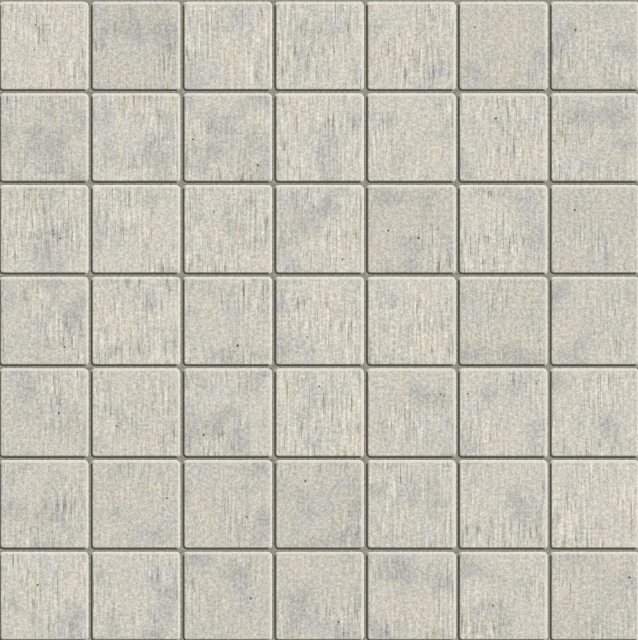
This texture is drawn by a Shadertoy shader. Its source:

```glsl
const vec2 TILE_COUNT = vec2(6.95, 6.98);
const vec2 GRID_SHIFT = vec2(0.023, 0.025);
const vec2 HALF_SIZE = vec2(0.488);
const float CORNER_RADIUS = 0.05;

const vec3 CONCRETE = vec3(0.80, 0.785, 0.74);
const vec3 COOL_STAIN = vec3(0.69, 0.695, 0.675);
const vec3 WARM_SPECK = vec3(0.90, 0.81, 0.62);
const vec3 HIGHLIGHT = vec3(0.92, 0.90, 0.86);
const vec3 SHADE = vec3(0.27, 0.26, 0.22);
const vec3 JOINT = vec3(0.58, 0.57, 0.53);

vec2 hash2(vec2 p) {
    vec3 q = fract(p.xyx * vec3(0.1031, 0.1030, 0.0973));
    q += dot(q, q.yzx + 33.33);
    return fract((q.xx + q.yz) * q.zy);
}

vec2 gradientAt(vec2 cell) {
    float angle = 6.2832 * hash2(cell).x;
    return vec2(cos(angle), sin(angle));
}

// Gradient noise, roughly -0.7 to 0.7
float gradientNoise(vec2 p) {
    vec2 i = floor(p), f = p - i;
    vec2 u = f * f * f * (f * (f * 6.0 - 15.0) + 10.0);
    vec2 e = vec2(1.0, 0.0);
    float bottom = mix(dot(gradientAt(i), f),
                       dot(gradientAt(i + e.xy), f - e.xy), u.x);
    float top = mix(dot(gradientAt(i + e.yx), f - e.yx),
                    dot(gradientAt(i + e.xx), f - e.xx), u.x);
    return mix(bottom, top, u.y);
}

float fbm(vec2 p) {
    float sum = 0.0, amplitude = 1.0;
    for (int i = 0; i < 4; i++) {
        sum += amplitude * gradientNoise(p);
        p = p * 2.03 + 17.3;
        amplitude *= 0.55;
    }
    return sum;
}

float roundedBox(vec2 p, vec2 halfSize, float radius) {
    vec2 q = abs(p) - halfSize + radius;
    return length(max(q, 0.0)) + min(max(q.x, q.y), 0.0) - radius;
}

// Direction from the tile towards its nearest edge
vec2 edgeDirection(vec2 p, vec2 halfSize, float radius) {
    vec2 q = abs(p) - halfSize + radius;
    vec2 axis = q.x > q.y ? vec2(1.0, 0.0) : vec2(0.0, 1.0);
    vec2 outward = max(q.x, q.y) > 0.0 ? normalize(max(q, 0.0)) : axis;
    return outward * sign(p);
}

// Small round holes scattered on a few tiles
float pits(vec2 p, vec2 id, float pixel) {
    float mask = 0.0;
    for (int i = 0; i < 3; i++) {
        vec2 seed = id + 31.7 * float(i + 1);
        vec2 center = (hash2(seed) - 0.5) * 0.8;
        vec2 trait = hash2(seed + 9.4);
        float radius = mix(0.006, 0.013, trait.x);
        float hole = 1.0 - smoothstep(-pixel, pixel, length(p - center) - radius);
        mask = max(mask, hole * step(0.72, trait.y));
    }
    return mask;
}

vec3 concrete(vec2 p, vec2 id, float pixel) {
    vec2 seed = hash2(id + 4.6);
    vec2 s = p + id * 7.31 + seed * 3.0;

    // Broad stains and tone of each tile
    float stain = smoothstep(0.0, 0.75, fbm(s * 2.2) + 0.35 * (seed.x - 0.35));
    vec3 color = mix(CONCRETE, COOL_STAIN, 0.65 * stain);
    color *= 0.985 + 0.045 * seed.y;
    color += vec3(0.02, 0.015, -0.01) * gradientNoise(s * 3.0 + 40.0);

    // Vertical brush streaks, stronger in places
    float brushed = smoothstep(-0.35, 0.4, gradientNoise(s * 1.8 + 70.0) + 0.4 * (seed.y - 0.5));
    float streak = gradientNoise(s * vec2(38.0, 2.5)) + 0.7 * gradientNoise(s * vec2(27.0, 7.0) + 11.0);
    color += 0.11 * mix(0.25, 1.0, brushed) * streak;
    float scratch = smoothstep(0.22, 0.5, gradientNoise(s * vec2(33.0, 4.0) + 53.0));
    color -= 0.13 * scratch * brushed;

    // Sandy grain and warm aggregate
    float grain = gradientNoise(s * 41.0) + 0.8 * gradientNoise(s * 23.0 + 5.0);
    color += 0.10 * grain;
    float speck = smoothstep(0.25, 0.5, gradientNoise(s * 19.0 + 90.0));
    float patchy = smoothstep(-0.15, 0.4, gradientNoise(s * 2.6 + 25.0));
    color = mix(color, WARM_SPECK, 0.6 * speck * patchy);
    return mix(color, SHADE, 0.75 * pits(p, id, pixel));
}

// Bevel lit from the upper right
vec3 bevel(vec3 color, float depth, float light, float grain) {
    float lit = (1.0 - smoothstep(0.012, 0.042, depth)) * max(light, 0.0);
    float dark = (1.0 - smoothstep(0.008, 0.034, depth)) * max(-light, 0.0);
    color = mix(color, HIGHLIGHT + 0.06 * grain, 0.8 * lit);
    return mix(color, SHADE, 0.92 * dark);
}

void mainImage(out vec4 fragColor, in vec2 fragCoord) {
    vec2 grid = fragCoord / iResolution.xy * TILE_COUNT + GRID_SHIFT;
    float pixel = TILE_COUNT.y / iResolution.y;
    vec2 id = floor(grid), p = fract(grid) - 0.5;

    float edge = roundedBox(p, HALF_SIZE, CORNER_RADIUS);
    float light = clamp(dot(edgeDirection(p, HALF_SIZE, CORNER_RADIUS), vec2(1.0)), -1.0, 1.0);
    float grain = gradientNoise(grid * 30.0);

    vec3 tile = bevel(concrete(p, id, pixel), -edge, light, grain);
    vec3 joint = JOINT + 0.12 * grain;
    float cover = 1.0 - smoothstep(-0.5 * pixel, 0.5 * pixel, edge);
    fragColor = vec4(clamp(mix(joint, tile, cover), 0.0, 1.0), 1.0);
}
```
